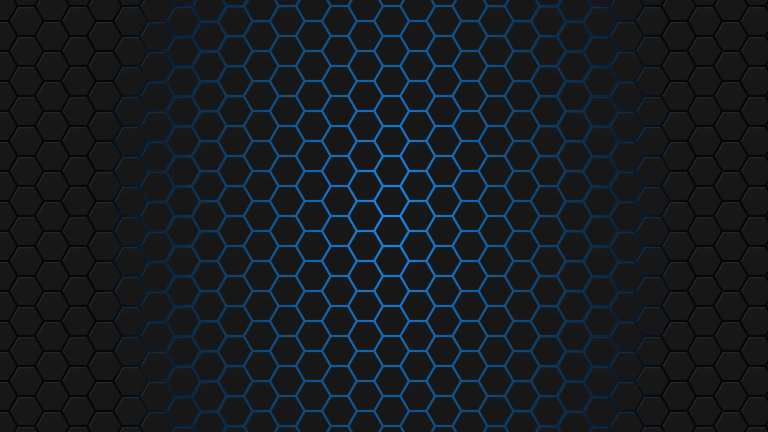
Give the GLSL for this pattern, as a WebGL 2 fragment shader.

```glsl
#version 300 es
precision highp float;
// Dark bevelled hexagon tiles with blue light shining through the gaps from the centre.

uniform vec2 u_resolution;
out vec4 fragColor;

const float ROWS = 14.4;           // tiles down the canvas
const float STRETCH = 0.9955;      // slight horizontal widening of the tiles
const vec2 GRID_SHIFT = vec2(0.0428, 0.0);
const float GAP = 0.038;           // half width of the gap, in tile heights
const float RIM = 0.036;           // width of the lit bevel
const vec2 LIGHT_DIR = vec2(-0.6, 0.8);

const vec3 FACE = vec3(0.091, 0.091, 0.092);
const vec3 GROOVE = vec3(0.022, 0.028, 0.038);
const vec3 GLOW_BLUE = vec3(0.09, 0.54, 0.93);
const vec3 RIM_GREY = vec3(0.15, 0.175, 0.20);
const vec3 RIM_BLUE = vec3(0.06, 0.21, 0.34);

// Offset from the centre of the nearest flat-topped hexagon of height 1.
vec2 hexLocal(vec2 q) {
    vec2 period = vec2(sqrt(3.0), 1.0);
    vec2 a = mod(q + 0.5 * period, period) - 0.5 * period;
    vec2 b = mod(q, period) - 0.5 * period;
    return dot(a, a) < dot(b, b) ? a : b;
}

// Outward normal of the hexagon side nearest to a local point.
vec2 sideNormal(vec2 local) {
    vec2 side = vec2(local.x < 0.0 ? -1.0 : 1.0, local.y < 0.0 ? -1.0 : 1.0);
    vec2 slanted = vec2(0.8660254, 0.5) * side;
    vec2 level = vec2(0.0, side.y);
    return dot(local, slanted) > dot(local, level) ? slanted : level;
}

// Smooth coverage of distances below a limit.
float below(float dist, float limit, float blur) {
    return 1.0 - smoothstep(limit - blur, limit + blur, dist);
}

// Light behind the tiles, falling off over a tall ellipse.
float backlight(vec2 p) {
    float d = length((p - vec2(0.012, 0.0)) * vec2(1.0, 0.6));
    return clamp(1.0 - d / 0.68, 0.0, 1.0);
}

void main() {
    vec2 p = (gl_FragCoord.xy - 0.5 * u_resolution) / u_resolution.y;
    float blur = 0.6 * ROWS / u_resolution.y;

    // Tile geometry
    vec2 local = hexLocal((p + GRID_SHIFT) * vec2(STRETCH, 1.0) * ROWS);
    vec2 normal = sideNormal(local);
    float edgeDist = 0.5 - dot(local, normal);
    float glow = backlight(p);

    // Face with a faint vertical sheen
    vec3 color = FACE * (1.0 + 0.06 * local.y);

    // Bevel on the upper left sides, drowned out by the strong light
    float facing = max(dot(normal, LIGHT_DIR), 0.0);
    float rim = below(edgeDist, GAP + RIM, blur) * facing;
    vec3 rimColor = mix(RIM_GREY, RIM_BLUE, smoothstep(0.0, 0.2, glow));
    color = mix(color, rimColor, rim * (1.0 - smoothstep(0.15, 0.6, glow)));

    // Gap between tiles, dark or lit from behind
    vec3 gapColor = mix(GROOVE, GLOW_BLUE, glow);
    color = mix(color, gapColor, below(edgeDist, GAP, blur));

    fragColor = vec4(color, 1.0);
}
```
